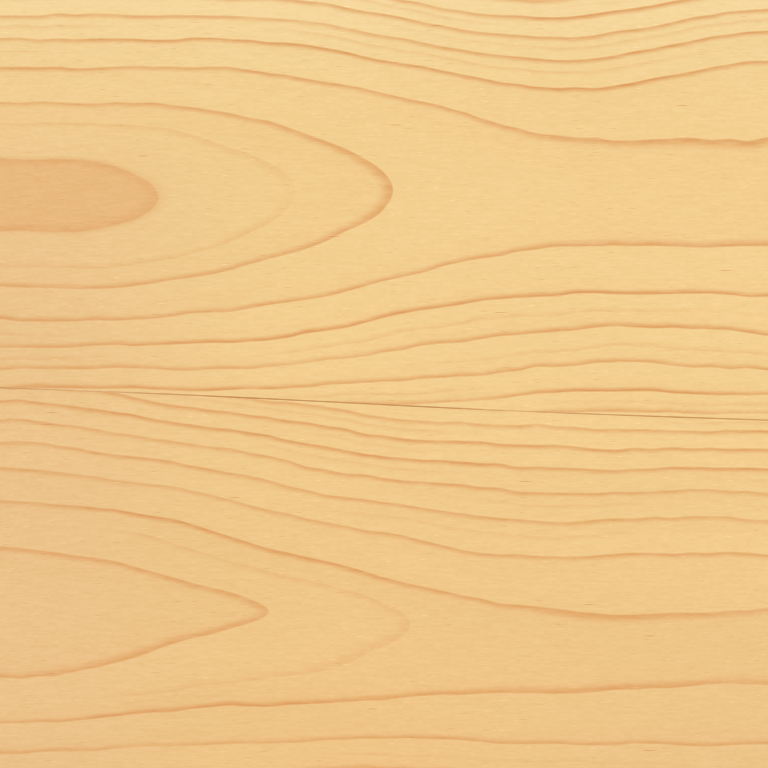
This texture is drawn by a WebGL 2 fragment shader. Its source:

```glsl
#version 300 es
precision highp float;
// Two pale softwood boards with nested arch-shaped growth rings.
// Each board has a field of stretched parabolas whose whole-number levels
// become rings; layered sines bend them, stretched noise adds fibres.
uniform vec2 u_resolution;
out vec4 fragColor;

float hash(vec2 p) {
  vec3 q = fract(vec3(p.xyx) * 0.1031);
  q += dot(q, q.yzx + 33.33);
  return fract((q.x + q.y) * q.z);
}

float valueNoise(vec2 p) {
  vec2 i = floor(p), f = fract(p);
  f = f * f * (3.0 - 2.0 * f);
  return mix(mix(hash(i), hash(i + vec2(1, 0)), f.x),
             mix(hash(i + vec2(0, 1)), hash(i + vec2(1, 1)), f.x), f.y);
}

// Gentle bending of the grain, mostly along its length
float bend(vec2 p) {
  return 0.0040 * sin(8.0 * p.x + 9.0 * p.y)
       + 0.0016 * sin(19.0 * p.x - 23.0 * p.y + 1.3)
       + 0.0007 * sin(47.0 * p.x + 31.0 * p.y)
       + 0.0020 * (valueNoise(p * vec2(40.0, 60.0)) - 0.5);
}

// Ring level of the upper board: a blunt arch, with a sag near the top edge
float upperRings(vec2 p) {
  float top = smoothstep(0.79, 0.96, p.y);
  float sag = 0.034 * exp(-pow((p.x - 0.70) / 0.19, 2.0)) * top;
  float dy = p.y - 0.748 + sag + bend(p);
  float taper = 0.024 * smoothstep(0.05, 0.82, p.x) * (1.0 - 0.6 * top);
  taper *= 1.0 - 0.6 * smoothstep(0.60, 0.46, p.y);
  return (dy * dy + taper) / 0.013 - 0.2;
}

// Ring level of the lower board: a pointed, uneven arch
float lowerRings(vec2 p) {
  float dy = p.y - 0.205 + 0.05 * smoothstep(0.0, 0.8, p.x) + 1.2 * bend(p + 3.0);
  float kink = 0.05 * sin(p.y * 48.0 + 0.6) * exp(-dy * dy * 120.0);
  float taper = 0.0198 * smoothstep(-0.1, 0.78, p.x + kink);
  float point = 0.012 * (sqrt(dy * dy + 0.0001) - 0.01);
  return (dy * dy + point + taper) / 0.0135 - 0.68;
}

// Thin line with a crisp outer edge and a soft inner tail, wider where the
// level changes slowly; slope is the level change per canvas unit
float ringLine(float level, float slope) {
  float inside = (1.0 - fract(level)) / slope;
  float tail = 0.007 + 0.030 * exp(-slope / 5.0);
  float core = smoothstep(0.0, 0.0030, inside);
  return core * pow(1.0 - smoothstep(0.0015, 0.003 + tail, inside), 1.3);
}

// Short dark pores, one candidate per stretched cell
float pores(vec2 p, vec2 cells, float share) {
  vec2 g = p * cells, id = floor(g);
  vec2 centre = 0.3 + 0.4 * vec2(hash(id + 7.1), hash(id + 19.7));
  vec2 d = (fract(g) - centre) / vec2(0.28, 0.24);
  return step(1.0 - share, hash(id)) * (1.0 - smoothstep(0.2, 1.0, length(d)));
}

void main() {
  vec2 p = gl_FragCoord.xy / u_resolution;
  float seamY = 0.495 - 0.043 * p.x + 0.0012 * sin(7.0 * p.x);
  float upper = smoothstep(-0.001, 0.001, p.y - seamY);
  float above = upperRings(p), below = lowerRings(p);
  vec2 aboveStep = vec2(dFdx(above), dFdy(above)), belowStep = vec2(dFdx(below), dFdy(below));
  float level = upper > 0.5 ? above : below;
  float slope = max(2.0, length((upper > 0.5 ? aboveStep : belowStep) * u_resolution));

  // Base tone: lighter toward the top, duller at the left and the bottom
  vec3 color = mix(vec3(0.937, 0.770, 0.525), vec3(0.953, 0.815, 0.57),
                   smoothstep(0.0, 0.75, p.y + 0.15 * p.x));
  color = mix(color, vec3(0.968, 0.860, 0.640), 0.75 * smoothstep(0.82, 1.05, p.y));
  float dull = smoothstep(0.45, 0.0, p.x) * smoothstep(1.0, 0.7, p.y);
  dull += 0.6 * smoothstep(0.3, 0.0, p.y) * smoothstep(0.4, 1.0, p.x);
  color = mix(color, vec3(0.913, 0.755, 0.548), 0.65 * dull);
  color += 0.012 * (valueNoise(p * vec2(3.0, 14.0)) - 0.5);

  // Growth rings of varied strength, with faint ones between
  vec3 lateWood = vec3(0.870, 0.610, 0.370);
  float ringId = floor(level) + 11.0 * upper;
  float strength = 0.42 + 0.28 * hash(vec2(ringId, 3.0));
  strength *= 0.65 + 0.7 * valueNoise(vec2(p.x * 5.0, ringId * 3.7));
  float ring = ringLine(level, slope) * strength;
  float shade = fract(level);
  ring += 0.06 * smoothstep(0.3, 0.95, shade) * (1.0 - smoothstep(0.95, 1.0, shade));
  float faintId = floor(level + 0.45);
  ring += 0.20 * ringLine(level + 0.45, slope) * smoothstep(0.4, 0.8,
          valueNoise(vec2(p.x * 4.0, faintId * 5.3 + 20.0 * upper)));
  ring *= 0.8 + 0.4 * valueNoise(p * vec2(40.0, 300.0));
  color = mix(color, lateWood, clamp(ring, 0.0, 0.9));

  // Solid heart inside the blunt arch
  float heart = upper * (1.0 - smoothstep(-0.03, 0.04, level));
  color = mix(color, vec3(0.905, 0.700, 0.470), 0.60 * heart);

  // Fine fibres and pores
  float fibre = valueNoise(p * vec2(60.0, 420.0)) + valueNoise(p * vec2(190.0, 512.0) + 9.0) - 1.0;
  color += fibre * vec3(0.013, 0.018, 0.025);
  float pore = 0.13 * pores(p, vec2(42.0, 260.0), 0.06) + 0.32 * pores(p + 5.0, vec2(24.0, 200.0), 0.004);
  color = mix(color, vec3(0.79, 0.49, 0.28), pore);
  color += 0.03 * pores(p + 2.0, vec2(50.0, 300.0), 0.04);

  // Hairline joint between the boards
  float joint = 1.0 - smoothstep(0.0002, 0.0016, abs(p.y - seamY));
  joint *= 0.12 + 0.5 * valueNoise(vec2(p.x * 9.0, 4.0));
  color = mix(color, vec3(0.66, 0.41, 0.23), joint);

  fragColor = vec4(color, 1.0);
}
```
